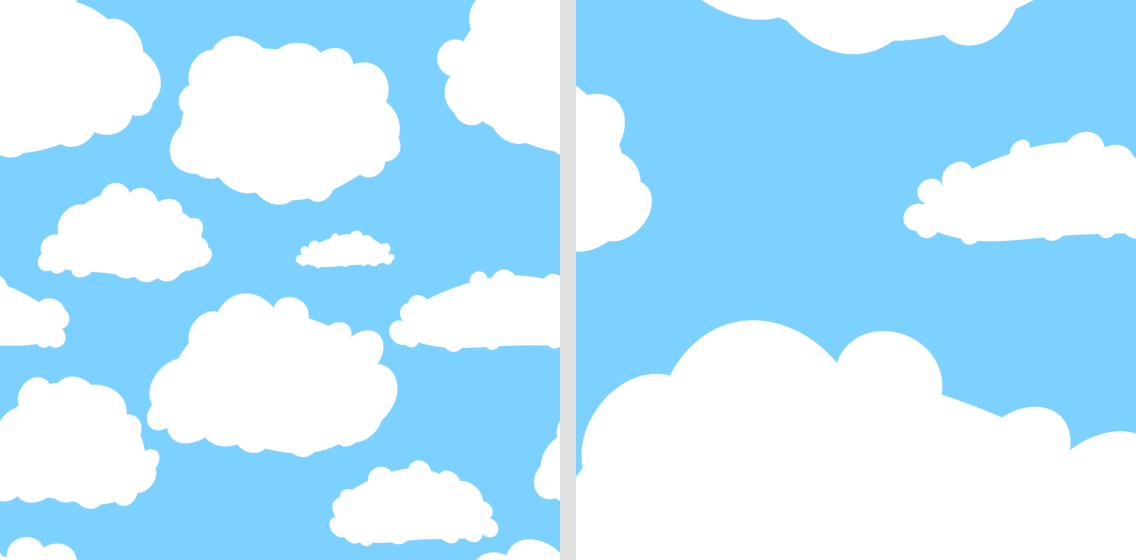
Left: the whole. Right: its middle third, enlarged.
This pattern is drawn by a Shadertoy shader. Its source:

```glsl
const float TAU = 6.2831853;

// Centre (xy) and half size (zw) of each cloud
const vec4 CLOUDS[8] = vec4[8](
    vec4(0.508, 0.798, 0.215, 0.154), vec4(0.031, 0.889, 0.255, 0.161),
    vec4(0.225, 0.583, 0.157, 0.086), vec4(0.616, 0.553, 0.090, 0.032),
    vec4(0.914, 0.443, 0.224, 0.072), vec4(0.481, 0.332, 0.222, 0.146),
    vec4(0.117, 0.211, 0.164, 0.121), vec4(0.734, 0.098, 0.155, 0.074));

vec3 hash3(vec2 p) {
    vec3 q = vec3(dot(p, vec2(127.1, 311.7)), dot(p, vec2(269.5, 183.3)), dot(p, vec2(419.2, 371.9)));
    return fract(sin(q) * 4375.85);
}

// Approximate signed distance to an ellipse
float ellipseDistance(vec2 p, vec2 radii) {
    float k = length(p / radii);
    return k * (k - 1.0) / max(length(p / (radii * radii)), 1e-4);
}

// Low dome with a shallow belly, ringed by round puffs
float cloudDistance(vec2 p, vec2 size, float seed) {
    vec3 character = hash3(vec2(seed, 71.0));

    // Wavy outline and a sideways lean
    p.y += size.y * (0.4 + 0.09 * sin(p.x / size.x * 4.0 + TAU * character.x));
    p.x -= (character.y - 0.5) * 0.45 * p.y;

    vec2 dome = vec2(size.x, 1.4 * size.y);
    vec2 belly = vec2(size.x, 0.6 * size.y);
    float d = ellipseDistance(p, 0.87 * (p.y > 0.0 ? dome : belly));

    const int PUFFS = 14;
    for (int i = 0; i < PUFFS; i++) {
        vec3 h = hash3(vec2(float(i), seed));
        float angle = TAU * (float(i) + 0.7 * h.x) / float(PUFFS);
        vec2 direction = vec2(cos(angle), sin(angle));
        bool onTop = direction.y > 0.0;
        float radius = size.y * mix(0.18, 0.42, h.y) * (onTop ? 1.0 : 0.8);
        vec2 centre = direction * ((onTop ? dome : belly) * mix(0.93, 1.03, h.z) - radius);
        d = min(d, length(p - centre) - radius);
    }
    return d;
}

void mainImage(out vec4 fragColor, in vec2 fragCoord) {
    vec2 uv = fragCoord / iResolution.xy;

    // Nearest cloud, with positions wrapped around the canvas
    float d = 1.0;
    for (int i = 0; i < 8; i++) {
        vec2 p = fract(uv - CLOUDS[i].xy + 0.5) - 0.5;
        d = min(d, cloudDistance(p, CLOUDS[i].zw, float(i) + 1.0));
    }

    vec3 skyBlue = vec3(0.49, 0.82, 1.0);
    float edge = 0.8 / iResolution.y;
    fragColor = vec4(mix(vec3(1.0), skyBlue, smoothstep(-edge, edge, d)), 1.0);
}
```
